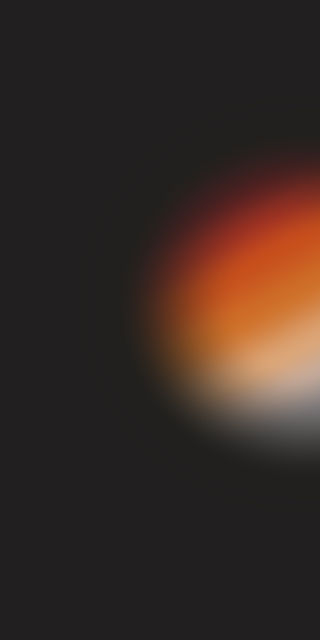
A Shadertoy shader for this background:

```glsl
// Soft red, orange and cream glow at the right edge of a charcoal field

// Colour ramp running from the red upper left to the grey lower right
vec3 glowColor(float t) {
    vec3 c = vec3(0.56, 0.13, 0.14);
    c = mix(c, vec3(0.69, 0.20, 0.14), smoothstep(-0.42, -0.30, t));
    c = mix(c, vec3(0.78, 0.31, 0.11), smoothstep(-0.32, -0.18, t));
    c = mix(c, vec3(0.81, 0.44, 0.16), smoothstep(-0.20, -0.03, t));
    c = mix(c, vec3(0.86, 0.65, 0.47), smoothstep(-0.06, 0.12, t));
    c = mix(c, vec3(0.78, 0.67, 0.60), smoothstep(0.10, 0.21, t));
    return mix(c, vec3(0.62, 0.60, 0.61), smoothstep(0.18, 0.32, t));
}

void mainImage(out vec4 fragColor, in vec2 fragCoord) {
    // Offset from the glow centre, in canvas widths
    vec2 p = (fragCoord - vec2(0.964, 0.525) * iResolution.xy) / iResolution.x;

    // Slightly flattened disc with a wide, soft rim
    float radius = length(p * vec2(1.0, 1.1));
    float glow = 1.0 - smoothstep(0.22, 0.61, radius);

    // Charcoal with a faint olive halo around the rim
    vec3 charcoal = vec3(0.133, 0.122, 0.125);
    float halo = 1.0 - smoothstep(0.50, 0.80, radius);
    charcoal += vec3(-0.006, 0.004, -0.008) * halo;

    float along = dot(p, vec2(0.465, -0.885));
    fragColor = vec4(mix(charcoal, glowColor(along), glow), 1.0);
}
```
